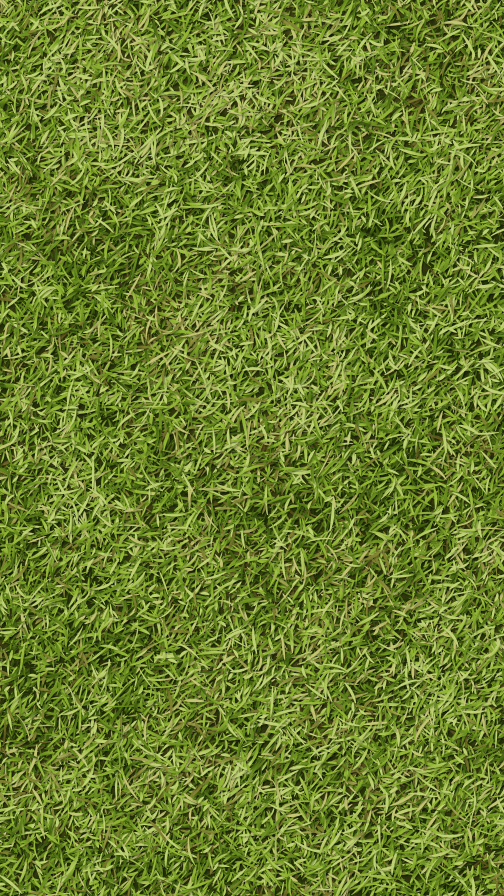
Write a Shadertoy shader that draws this texture.

```glsl
// A sunlit lawn seen from above: short tangled grass blades with dry straw and dark gaps.

// Integer hash: four random values in 0..1 for a cell, layer and seed
vec4 hash4(ivec2 cell, int layer, int seed) {
    uvec4 v = uvec4(ivec4(cell, layer, seed)) * 1664525u + 1013904223u;
    for (int i = 0; i < 2; i++) {
        v.x += v.y * v.w;
        v.y += v.z * v.x;
        v.z += v.x * v.y;
        v.w += v.y * v.z;
        v ^= v >> 16u;
    }
    return vec4(v & 0xffffu) / 65535.0;
}

float valueNoise(vec2 p, int seed) {
    ivec2 c = ivec2(floor(p));
    vec2 f = fract(p);
    f = f * f * (3.0 - 2.0 * f);
    float low = mix(hash4(c, 0, seed).x, hash4(c + ivec2(1, 0), 0, seed).x, f.x);
    float high = mix(hash4(c + ivec2(0, 1), 0, seed).x, hash4(c + ivec2(1, 1), 0, seed).x, f.x);
    return mix(low, high, f.y);
}

// Green ramp from deep shade to sunlit glare
vec3 grassColor(float tone) {
    vec3 c = mix(vec3(0.14, 0.20, 0.03), vec3(0.26, 0.38, 0.06), smoothstep(0.0, 0.20, tone));
    c = mix(c, vec3(0.41, 0.55, 0.12), smoothstep(0.20, 0.45, tone));
    c = mix(c, vec3(0.57, 0.71, 0.20), smoothstep(0.45, 0.74, tone));
    return mix(c, vec3(0.75, 0.82, 0.46), smoothstep(0.74, 1.10, tone));
}

vec3 strawColor(float tone) {
    vec3 c = mix(vec3(0.33, 0.30, 0.10), vec3(0.50, 0.50, 0.19), smoothstep(0.0, 0.45, tone));
    return mix(c, vec3(0.77, 0.77, 0.46), smoothstep(0.45, 1.0, tone));
}

// Signed distance to a bent, tapered blade; size is half length and half width
float bladeDistance(vec2 p, vec2 size, float bend) {
    float s = p.x / size.x;
    float y = p.y - bend * size.x * (s * s - 0.3);
    float taper = size.y * (1.0 - 0.7 * s * s);
    return max(abs(y) - taper, abs(p.x) - size.x);
}

void mainImage(out vec4 fragColor, in vec2 fragCoord) {
    vec2 uv = fragCoord / iResolution.y;
    float pixel = 1.0 / iResolution.y;
    const int layers = 17;
    const float cellSize = 0.0185;

    // Broad patches of dryness and light
    float dryness = 0.5 * valueNoise(uv * 9.0, 1) + 0.5 * valueNoise(uv * 26.0, 2);
    float light = valueNoise(uv * 7.0, 3) * 0.4 + valueNoise(uv * 34.0, 4) * 0.6 - 0.5;

    // Soil and shaded thatch
    float thatch = valueNoise(uv * 170.0, 5);
    vec3 color = mix(vec3(0.13, 0.18, 0.03), vec3(0.36, 0.32, 0.12), thatch * dryness);

    // Blades, from the bottom of the turf to the top
    for (int layer = 0; layer < layers; layer++) {
        float height = float(layer) / float(layers - 1);
        vec2 grid = uv / cellSize + vec2(0.37, 0.61) * float(layer);
        ivec2 home = ivec2(floor(grid));
        for (int k = 0; k < 9; k++) {
            ivec2 cell = home + ivec2(k % 3, k / 3) - 1;
            vec4 place = hash4(cell, layer, 11);
            vec4 look = hash4(cell, layer, 12);
            vec2 p = (grid - vec2(cell) - place.xy) * cellSize;

            // Any direction, slightly favouring a rising diagonal
            float angle = 6.2832 * place.z;
            angle -= 0.2 * sin(2.0 * (angle - 0.9));
            vec2 along = vec2(cos(angle), sin(angle));
            mat2 turn = mat2(along.x, -along.y, along.y, along.x);
            vec2 size = vec2(mix(0.005, 0.0175, place.w * place.w), mix(0.0008, 0.0018, look.x));
            float bend = (look.y - 0.5) * 0.4;

            // Shadow cast to the lower right
            float shade = bladeDistance(turn * (p - vec2(0.0012, -0.0015)), size, bend);
            color *= 1.0 - 0.20 * smoothstep(0.0014, -0.0010, shade);

            // Blade lit along one edge and towards its tip
            vec2 q = turn * p;
            float cover = clamp(0.5 - bladeDistance(q, size, bend) / pixel, 0.0, 1.0);
            float tone = look.z * 0.95 + 0.14 + 0.5 * (height - 0.65) + 0.55 * light;
            tone += 0.10 * q.x / size.x + 0.05 * clamp(q.y / size.y, -1.0, 1.0);
            float dry = step(look.w, 0.02 + 0.45 * dryness * dryness);
            color = mix(color, mix(grassColor(tone), strawColor(tone), dry), cover);
        }
    }
    fragColor = vec4(color, 1.0);
}
```
